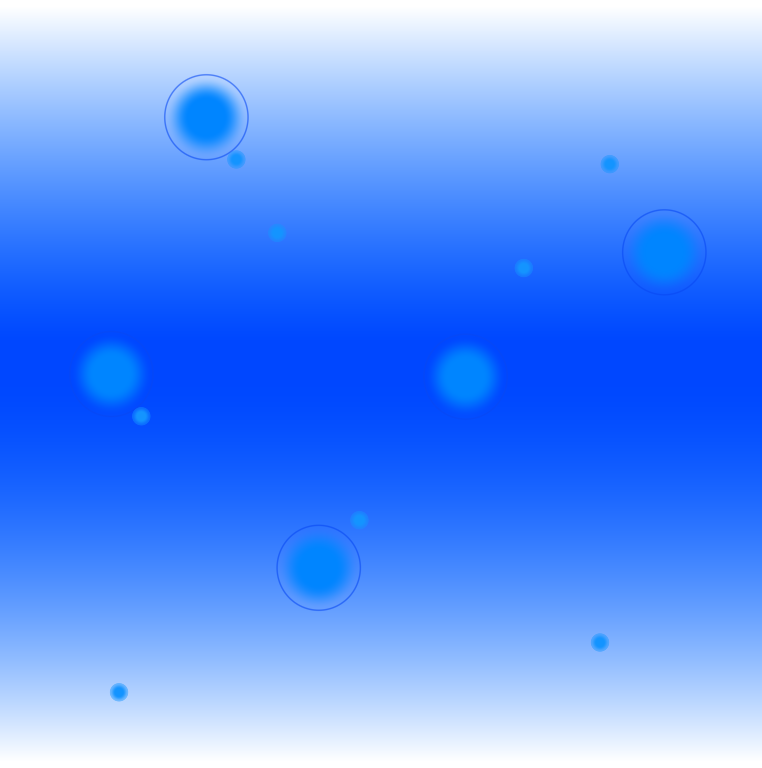
A WebGL 1 fragment shader for this background:

```glsl
precision highp float;

uniform vec2 u_resolution;

// Vertical fade: white at both ends, deep blue band between
vec3 backdrop(float y) {
  float above = clamp((y - 0.556) / 0.436, 0.0, 1.0);
  float below = clamp((0.499 - y) / 0.491, 0.0, 1.0);
  float light = pow(above, 1.45) + pow(below, 1.8);
  return vec3(light, 0.28 + 0.72 * pow(light, 0.8), 1.0);
}

// Large orbs follow a damped wave from left to right
vec2 orbCenter(float i) {
  float swing = 0.4 * pow(max(i, 1.0), -0.52);
  return vec2(0.145 + 0.12 * i + 0.00375 * i * i * i,
              0.505 + swing * sin(2.0944 * i + 0.02));
}

// Free dots follow a wide double arch
vec2 dotCenter(float i) {
  float u = i - 2.0;
  float u2 = u * u;
  return vec2(0.475 - 0.32 * cos(1.23 * i - 0.0232 * i * i * i),
              0.651 + 0.164 * u2 - 0.0735 * u2 * u2 + 0.048 * sin(1.2 * u));
}

// Soft-cored orb inside a hairline ring
vec3 addOrb(vec3 color, vec2 q, float pixel) {
  float glow = 1.0 - smoothstep(0.023, 0.053, length(q));
  color = mix(color, vec3(0.0, 0.52, 1.0), glow);
  float ringDistance = abs(length(q * vec2(1.02, 1.0)) - 0.0553);
  float ring = 1.0 - smoothstep(0.0, 0.0006 + pixel, ringDistance);
  return mix(color, vec3(0.03, 0.28, 0.95), 0.6 * ring);
}

// Small dot, denser in the middle
vec3 addDot(vec3 color, vec2 q, float pixel) {
  float d = length(q);
  float density = mix(1.0, 0.45, smoothstep(0.005, 0.0115, d));
  float edge = 1.0 - smoothstep(0.012 - pixel * 0.5, 0.012 + pixel * 0.5, d);
  return mix(color, vec3(0.08, 0.58, 1.0), density * edge);
}

void main() {
  vec2 p = gl_FragCoord.xy / u_resolution.y;
  float pixel = 1.0 / u_resolution.y;
  vec3 color = backdrop(p.y);

  for (int k = 0; k < 5; k++) {
    float i = float(k);
    vec2 orb = orbCenter(i);
    color = addOrb(color, p - orb, pixel);
    color = addDot(color, p - dotCenter(i), pixel);

    // The first three orbs carry a satellite
    if (k < 3) {
      vec2 offset = mix(vec2(0.039, -0.055), vec2(0.053, 0.062), step(1.5, i));
      color = addDot(color, p - orb - offset, pixel);
    }
  }

  gl_FragColor = vec4(color, 1.0);
}
```
